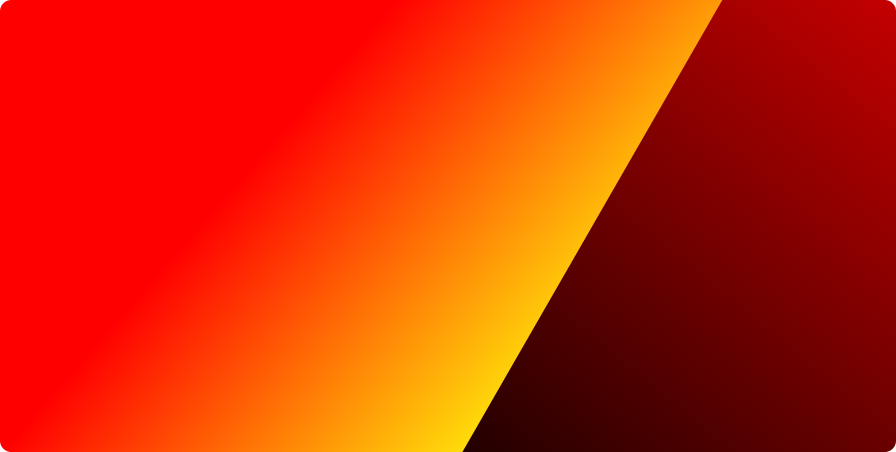
Give the GLSL for this background, as a Shadertoy shader.

```glsl
// Rounded card: a red-to-yellow slope meeting a dark red panel along a slanted edge.

// Lengths are in canvas heights, with y pointing up.
#define CORNER_RADIUS 0.025
#define EDGE_FOOT     vec2(1.023, 0.0)
#define EDGE_TOP      vec2(1.598, 1.0)
#define FLAME_SLOPE   vec2(0.843, -0.738)
#define PANEL_SLOPE   vec2(0.289, 0.353)
#define PANEL_BASE    0.137
#define RED           vec3(1.0, 0.0, 0.0)
#define YELLOW        vec3(1.0, 1.0, 0.047)
#define PAPER         vec3(1.0)

// Signed distance to a rounded box centred on the origin
float roundedBox(vec2 p, vec2 halfSize, float radius) {
    vec2 q = abs(p) - halfSize + radius;
    return length(max(q, 0.0)) + min(max(q.x, q.y), 0.0) - radius;
}

// Signed distance to the line through a and b, positive on its right
float rightOfLine(vec2 p, vec2 a, vec2 b) {
    vec2 along = normalize(b - a);
    return dot(p - a, vec2(along.y, -along.x));
}

// Share of a pixel covered, for a distance positive inside the shape
float coverage(float inside, float pixel) {
    return clamp(inside / pixel + 0.5, 0.0, 1.0);
}

void mainImage(out vec4 fragColor, in vec2 fragCoord) {
    float pixel = 1.0 / iResolution.y;
    vec2 p = fragCoord * pixel;
    vec2 halfSize = 0.5 * iResolution.xy * pixel;

    // Flat red that warms to yellow towards the lower right
    float heat = clamp(dot(p, FLAME_SLOPE), 0.0, 1.0);
    vec3 flame = mix(RED, YELLOW, heat);

    // Dark panel, brightening towards the upper right
    float glow = PANEL_BASE + dot(p - EDGE_FOOT, PANEL_SLOPE);
    vec3 panel = RED * clamp(glow, 0.0, 1.0);

    // Join at the slanted edge, then round the card's corners
    float panelMask = coverage(rightOfLine(p, EDGE_FOOT, EDGE_TOP), pixel);
    vec3 color = mix(flame, panel, panelMask);
    float card = roundedBox(p - halfSize, halfSize, CORNER_RADIUS);
    color = mix(PAPER, color, coverage(-card, pixel));

    fragColor = vec4(color, 1.0);
}
```
